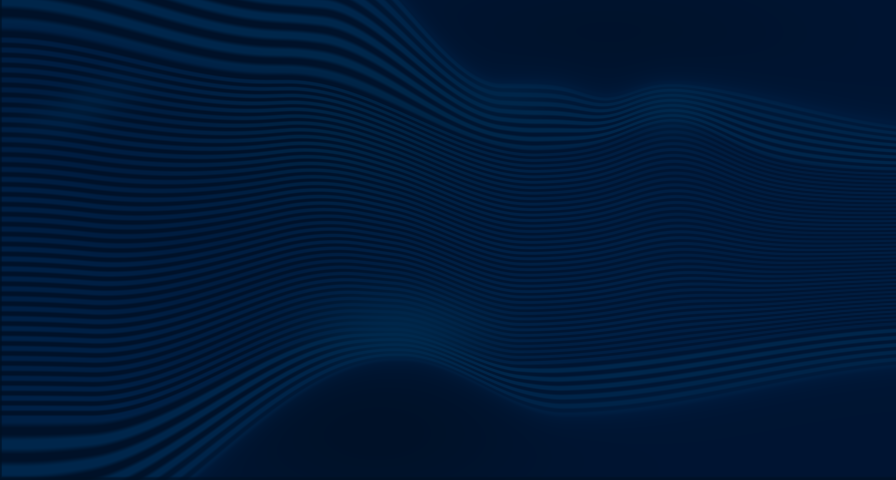
This background is drawn by a Shadertoy shader. Its source:

```glsl
// A wide ribbon of fine blue stripes flowing over a navy background.
// Four smooth curves bound its edges and core; a stripe phase is interpolated
// between them, then tinted and softened by a few broad glows.

float ramp(float a, float b, float x) { return smoothstep(a, b, x); }

float bell(float center, float width, float x) {
    float d = (x - center) / width;
    return exp(-d * d);
}

// Soft elliptical light, rotated by an angle
float glow(vec2 p, vec2 center, vec2 radius, float angle) {
    float c = cos(angle), s = sin(angle);
    vec2 d = mat2(c, -s, s, c) * (p - center) / radius;
    return exp(-dot(d, d));
}

// Boundary curves, from top to bottom
float upperEdge(float x) {
    return 1.3 - 0.18 * ramp(0.0, 0.35, x) - 0.29 * ramp(0.36, 0.56, x)
         - 0.03 * bell(0.677, 0.04, x) - 0.095 * ramp(0.73, 1.05, x);
}
float coreTop(float x) {
    return 0.927 - 0.09 * ramp(0.0, 0.3, x) - 0.155 * ramp(0.32, 0.6, x)
         + 0.065 * bell(0.755, 0.074, x) - 0.04 * ramp(0.7, 1.0, x);
}
float coreBottom(float x) {
    return 0.129 + 0.185 * ramp(0.1, 0.4, x) - 0.07 * ramp(0.44, 0.58, x)
         + 0.085 * ramp(0.57, 1.05, x);
}
float lowerEdge(float x) {
    return -0.2 + 0.45 * ramp(0.02, 0.44, x) - 0.115 * ramp(0.45, 0.63, x)
         + 0.105 * ramp(0.63, 1.05, x);
}

void mainImage(out vec4 fragColor, in vec2 fragCoord) {
    vec2 uv = fragCoord / iResolution.xy;
    float x = uv.x, y = uv.y;
    float top = upperEdge(x), high = coreTop(x);
    float low = coreBottom(x), bottom = lowerEdge(x);

    // Stripe phase: fine in the core, broad in the two borders
    float aboveCore = max(y - high, 0.0) / (top - high);
    float belowCore = max(low - y, 0.0) / (low - bottom);
    float core = clamp((y - low) / (high - low), 0.0, 1.0);
    float phase = 38.5 * core + 8.0 * aboveCore - 6.0 * belowCore;
    float border = ramp(0.0, 0.12, max(aboveCore, belowCore));

    // Stripe coverage, widened where stripes approach the sampling limit
    float soft = max(0.15, 0.6 * fwidth(phase));
    float offCenter = abs(fract(phase + 0.5) - 0.5);
    float stripe = 1.0 - smoothstep(0.26 - soft, 0.26 + soft, offCenter);

    // Broad lights
    float crest = glow(uv, vec2(0.45, 0.31), vec2(0.10, 0.085), -0.15);
    float flare = glow(uv, vec2(0.095, 0.78), vec2(0.07, 0.035), 0.75);
    float teal = glow(uv, vec2(0.40, 0.72), vec2(0.16, 0.15), -0.5);
    float knoll = glow(uv, vec2(0.75, 0.78), vec2(0.045, 0.06), 0.0)
                + 0.7 * glow(uv, vec2(0.56, 0.80), vec2(0.05, 0.05), 0.0);

    // Background, darkest in the hollows beside the ribbon
    float hollow = glow(uv, vec2(0.42, 0.10), vec2(0.17, 0.16), 0.0)
                 + 0.6 * glow(uv, vec2(0.68, 0.93), vec2(0.22, 0.12), 0.0);
    vec3 color = mix(vec3(0.0, 0.08, 0.195), vec3(0.0, 0.067, 0.155), min(hollow, 1.0));

    // Ribbon colours with a slow drift in brightness
    float drift = 0.5 + 0.3 * sin(9.0 * x + 5.0 * y) + 0.2 * sin(0.9 * phase + 4.0 * x);
    vec3 gap = mix(vec3(0.0, 0.066, 0.155), vec3(0.0, 0.082, 0.195), ramp(0.2, 0.8, x));
    vec3 light = mix(vec3(0.0, 0.112, 0.25), vec3(0.0, 0.135, 0.285), 0.7 * drift);
    light = mix(light, vec3(0.0, 0.16, 0.305), 0.75 * border);
    light = mix(light, vec3(0.0, 0.155, 0.27), 0.6 * teal);
    vec3 ribbon = mix(gap, light, stripe);

    // Borders fill in toward the outer edges, lights wash the stripes out
    float rim = ramp(0.45, 1.0, max(aboveCore, belowCore));
    ribbon = mix(ribbon, vec3(0.0, 0.125, 0.265), 0.45 * rim);
    float wash = clamp(0.8 * crest + 0.4 * flare + 0.5 * knoll, 0.0, 0.9);
    ribbon = mix(ribbon, vec3(0.0, 0.165, 0.305), wash);

    // Feathered silhouette and faint halo
    float inside = min(top - y, y - bottom);
    color += vec3(0.0, 0.025, 0.045) * exp(-45.0 * max(-inside, 0.0));
    color = mix(color, ribbon, smoothstep(-0.008, 0.014, inside));

    // Thin dark lower and left borders
    float frame = max(1.0 - smoothstep(0.003, 0.009, y), 1.0 - smoothstep(0.001, 0.003, x));
    color = mix(color, vec3(0.0, 0.06, 0.13), 0.7 * frame);
    fragColor = vec4(color, 1.0);
}
```
